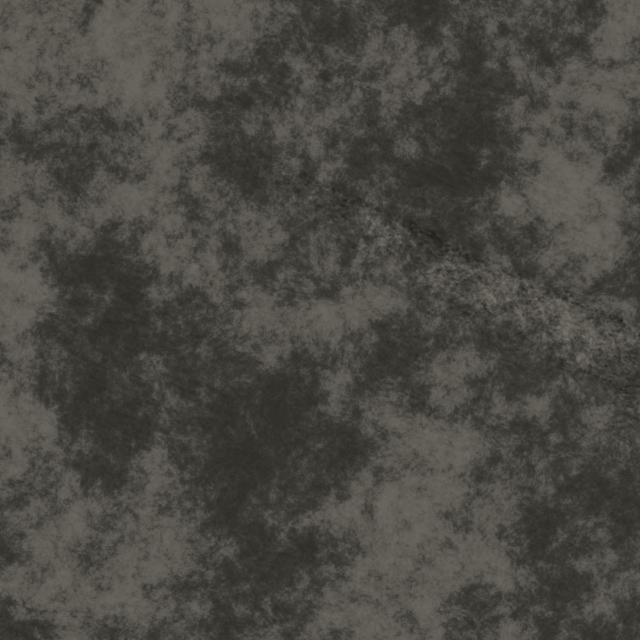
Write a Shadertoy shader that draws this texture.

```glsl
const vec3 DARK_STONE = vec3(0.194, 0.189, 0.169);
const vec3 LIGHT_STONE = vec3(0.402, 0.392, 0.361);
const float CLOUD_SCALE = 5.6;
const float CLOUD_GAIN = 0.86;
const int CLOUD_OCTAVES = 7;
const vec2 SOFT_RANGE = vec2(0.26, 0.74);
const vec2 CRISP_RANGE = vec2(0.42, 0.58);
const float CRISP_SHARE = 0.25;
const float WARP_AMOUNT = 0.015;
const float FINE_GRAIN = 0.10;
const float STREAK_GRAIN = 0.14;
const float BAND_GRAIN = 0.85;
const float BAND_EDGE_SHADE = 0.24;
const float BAND_LIFT = 0.12;
const vec2 BAND_TIP = vec2(0.16, 0.872);
const vec2 BAND_DIRECTION = vec2(0.910, -0.414);
const float BAND_SPREAD = 0.21;

float hash(vec2 p) {
    vec3 q = fract(p.xyx * 0.1031);
    q += dot(q, q.yzx + 33.33);
    return fract((q.x + q.y) * q.z);
}

float valueNoise(vec2 p) {
    vec2 cell = floor(p);
    vec2 f = fract(p);
    f = f * f * (3.0 - 2.0 * f);
    float low = mix(hash(cell), hash(cell + vec2(1.0, 0.0)), f.x);
    float high = mix(hash(cell + vec2(0.0, 1.0)), hash(cell + 1.0), f.x);
    return mix(low, high, f.y);
}

// Rotated octaves, normalised to the range 0 to 1
float cloudNoise(vec2 p, int octaves) {
    const mat2 turn = mat2(0.8, 0.6, -0.6, 0.8);
    float sum = 0.0, total = 0.0, weight = 1.0;
    for (int i = 0; i < octaves; i++) {
        sum += weight * valueNoise(p);
        total += weight;
        weight *= CLOUD_GAIN;
        p = turn * p * 2.03 + 17.3;
    }
    return sum / total;
}

// Soft clouds with crisp, ragged borders between light and dark
float mottling(vec2 uv) {
    vec2 warp = vec2(valueNoise(uv * 14.0 + 31.0), valueNoise(uv * 14.0 + 57.0)) - 0.5;
    float cloud = cloudNoise((uv + WARP_AMOUNT * warp) * CLOUD_SCALE + 23.0, CLOUD_OCTAVES);
    float soft = smoothstep(SOFT_RANGE.x, SOFT_RANGE.y, cloud);
    float crisp = smoothstep(CRISP_RANGE.x, CRISP_RANGE.y, cloud);
    return mix(soft, crisp, CRISP_SHARE);
}

// Coarse grain in a wedge with a crisp upper edge and a soft lower one
float roughBand(vec2 uv) {
    vec2 fromTip = uv - BAND_TIP;
    float along = dot(fromTip, BAND_DIRECTION);
    float below = dot(fromTip, vec2(BAND_DIRECTION.y, -BAND_DIRECTION.x));
    below += 0.010 * (valueNoise(uv * 45.0) - 0.5);
    float width = BAND_SPREAD * max(along, 0.0) + 0.005;
    float mask = smoothstep(-0.004, 0.004, below) * (1.0 - smoothstep(0.35 * width, width, below));
    mask *= smoothstep(0.05, 0.55, along);
    vec2 p = vec2(along, below);
    float grain = 0.55 * valueNoise(p * vec2(140.0, 220.0) + 90.0)
                + 0.45 * valueNoise(p * vec2(260.0, 330.0) + 40.0) - 0.5;
    float edgeShade = BAND_EDGE_SHADE * (1.0 - smoothstep(0.0, 0.3 * width, below));
    return mask * (BAND_GRAIN * grain - edgeShade + BAND_LIFT);
}

// Faint brushed marks running down to the right
float streaks(vec2 uv) {
    vec2 p = vec2(dot(uv, BAND_DIRECTION), dot(uv, vec2(-BAND_DIRECTION.y, BAND_DIRECTION.x)));
    float strength = smoothstep(0.35, 0.75, valueNoise(uv * 6.0 + 12.0));
    return strength * (valueNoise(p * vec2(60.0, 240.0) + 300.0) - 0.5);
}

void mainImage(out vec4 fragColor, in vec2 fragCoord) {
    vec2 uv = fragCoord / iResolution.y;

    float tone = mottling(uv);
    tone += FINE_GRAIN * (valueNoise(uv * 300.0 + 5.0) - 0.5);
    tone += STREAK_GRAIN * streaks(uv);
    tone += roughBand(uv);

    vec3 color = mix(DARK_STONE, LIGHT_STONE, clamp(tone, -0.25, 1.25));
    fragColor = vec4(color, 1.0);
}
```
